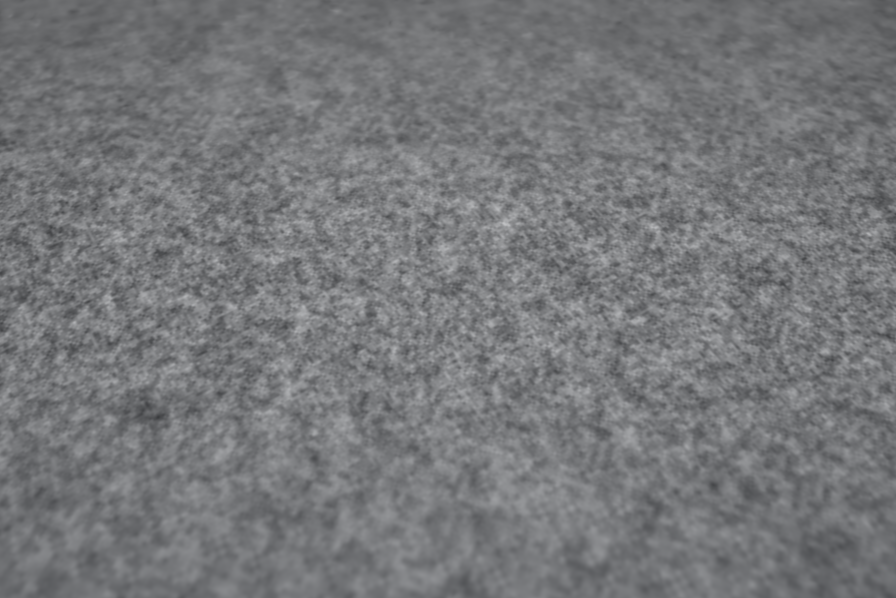
Write a Shadertoy shader that draws this texture.

```glsl
// Grey granite slab seen at a slant, with a shallow band of sharp focus.

#define BASE_GREY 0.505
#define GRAIN_CONTRAST 1.2
#define GRAIN_FREQ 12.5
#define HORIZON 2.6
#define FOCUS_Y 0.52
#define FOCUS_HALF 0.07
#define BLUR_GAIN 0.024
#define SPECK_FREQ 15.0
#define SPECK_CONTRAST 0.075
#define STAIN_DEPTH 0.085
#define TINT vec3(-0.005, 0.0, 0.009)

float hash(vec2 p) {
    vec3 q = fract(p.xyx * vec3(0.1031, 0.1030, 0.0973));
    q += dot(q, q.yzx + 33.33);
    return fract((q.x + q.y) * q.z);
}

// Smooth value noise, centred on zero
float noise(vec2 p) {
    vec2 cell = floor(p), f = fract(p);
    f = f * f * (3.0 - 2.0 * f);
    float low = mix(hash(cell), hash(cell + vec2(1, 0)), f.x);
    float high = mix(hash(cell + vec2(0, 1)), hash(cell + vec2(1, 1)), f.x);
    return mix(low, high, f.y) - 0.5;
}

// Octaves of mineral grain; those finer than the blur fade out
float grain(vec2 ground, float blur) {
    const mat2 turn = mat2(0.8, 0.6, -0.6, 0.8);
    float amps[5] = float[5](0.035, 0.05, 0.11, 0.16, 0.14);
    float freq = GRAIN_FREQ, sum = 0.0;
    vec2 p = ground + 7.0;
    for (int i = 0; i < 5; i++) {
        float softness = freq * blur;
        sum += amps[i] * noise(p * freq) * exp(-softness * softness);
        p = turn * p + 3.7;
        freq *= 2.02;
    }
    return sum;
}

// Scattered ragged flecks, some dark and some pale
float specks(vec2 ground, float blur) {
    vec2 p = ground * SPECK_FREQ + 40.0;
    p += 0.3 * vec2(noise(p * 4.0), noise(p * 4.0 + 19.0));
    vec2 home = floor(p);
    float sum = 0.0;
    for (int j = -1; j <= 1; j++)
    for (int i = -1; i <= 1; i++) {
        vec2 cell = home + vec2(i, j);
        vec2 centre = cell + vec2(hash(cell + 11.3), hash(cell + 27.1));
        float kind = hash(cell + 53.7);
        float radius = mix(0.07, 0.24, pow(hash(cell + 71.9), 2.0));
        float edge = 0.06 + blur * SPECK_FREQ * 0.8;
        float cover = 1.0 - smoothstep(radius - edge, radius + edge, length(p - centre));
        sum += cover * (step(0.72, kind) - step(kind, 0.3));
    }
    return clamp(sum, -1.0, 1.0);
}

void mainImage(out vec4 fragColor, in vec2 fragCoord) {
    vec2 uv = fragCoord / iResolution.y;
    float aspect = iResolution.x / iResolution.y;
    float pixel = 1.0 / iResolution.y;

    // Project onto the receding slab, with unit scale at mid height
    float drop = HORIZON - uv.y;
    float scale = (HORIZON - 0.5) / drop;
    vec2 ground = vec2((uv.x - 0.5 * aspect) * scale, HORIZON * scale);
    float density = scale * sqrt(HORIZON / drop);

    // Defocus grows away from the sharp band
    float defocus = BLUR_GAIN * max(abs(uv.y - FOCUS_Y) - FOCUS_HALF, 0.0);
    float blur = density * length(vec2(defocus, 0.7 * pixel));

    // Lens falloff towards the edges
    vec2 lens = 2.0 * fragCoord / iResolution.xy - 1.0;
    lens.y += 0.06;
    float grey = BASE_GREY - dot(lens * lens, vec2(0.046, 0.060));

    // Stone texture
    grey += GRAIN_CONTRAST * grain(ground, blur);
    grey += SPECK_CONTRAST * specks(ground, blur) * (0.6 + noise(ground * 90.0));

    // One damp stain near the lower left
    vec2 offset = (uv - vec2(0.155 * aspect, 0.325)) / vec2(0.056, 0.036);
    float ragged = length(offset) + 0.5 * noise(uv * 38.0);
    grey -= STAIN_DEPTH * (1.0 - smoothstep(0.7, 1.15, ragged));

    // Cool tint, slightly stronger in the foreground
    vec3 color = vec3(grey) + TINT * mix(1.2, 0.8, uv.y);
    fragColor = vec4(clamp(color, 0.0, 1.0), 1.0);
}
```
